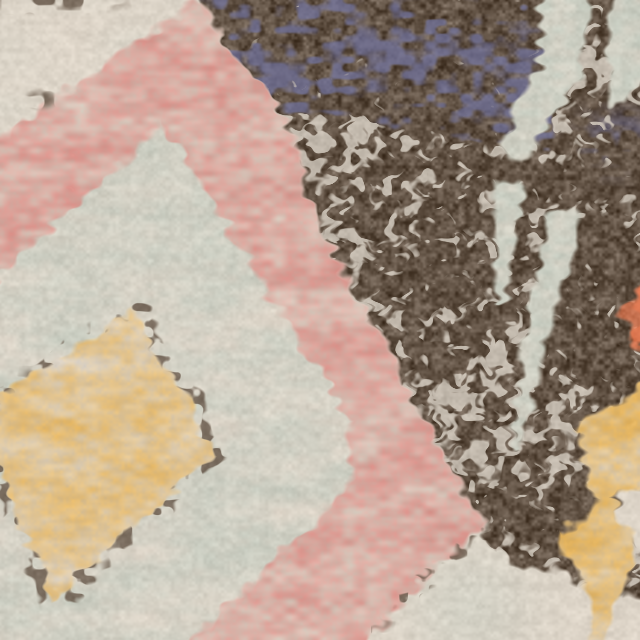
A Shadertoy shader for this texture:

```glsl
// Worn woven rug: a pink chevron frame, a golden diamond and mottled dark wool
#define YARN 115.0
#define SOFT 0.005
#define WOBBLE 0.022
#define CREAM vec3(0.87, 0.835, 0.785)
#define MINT vec3(0.76, 0.79, 0.745)
#define ROSE vec3(0.835, 0.55, 0.52)
#define GOLD vec3(0.885, 0.70, 0.37)
#define UMBER vec3(0.36, 0.30, 0.245)
#define INDIGO vec3(0.43, 0.42, 0.53)
#define EMBER vec3(0.87, 0.47, 0.32)

float hash(vec2 p) {
    return fract(sin(dot(p, vec2(127.1, 311.7))) * 43758.5453);
}

float noise(vec2 p) {
    vec2 i = floor(p), f = fract(p);
    f = f * f * (3.0 - 2.0 * f);
    return mix(mix(hash(i), hash(i + vec2(1, 0)), f.x),
               mix(hash(i + vec2(0, 1)), hash(i + vec2(1, 1)), f.x), f.y);
}

float cover(float d) { return smoothstep(-SOFT, SOFT, d); }

float blob(vec2 p, vec2 c, vec2 r) {
    vec2 q = (p - c) / r;
    return exp(-dot(q, q));
}

// Signed distances below are positive inside; y runs downwards
float edge(vec2 p, vec2 a, vec2 b) {
    vec2 e = normalize(b - a), q = p - a;
    return e.x * q.y - e.y * q.x;
}

float quad(vec2 p, vec2 a, vec2 b, vec2 c, vec2 d) {
    return min(min(edge(p, a, b), edge(p, b, c)), min(edge(p, c, d), edge(p, d, a)));
}

float taper(vec2 p, vec2 a, vec2 b, float ra, float rb) {
    vec2 e = b - a;
    float t = clamp(dot(p - a, e) / dot(e, e), 0.0, 1.0);
    return mix(ra, rb, t) - length(p - a - e * t);
}

void mainImage(out vec4 fragColor, in vec2 fragCoord) {
    vec2 uv = fragCoord / iResolution.xy;
    uv.y = 1.0 - uv.y;

    // Yarn grain, tufts, and ragged displacement of every outline
    float grain = noise(uv * YARN) * 0.6 + noise(uv * YARN * 1.9 + 31.0) * 0.4;
    float tuft = noise(uv * vec2(55.0, 85.0) + 7.0);
    float streak = noise(uv * vec2(9.0, 30.0) + 3.0);
    vec2 p = uv + WOBBLE * (vec2(noise(uv * vec2(25.0, 75.0)), noise(uv * 60.0 + 50.0)) - 0.5);

    // Frame outlines
    float rightEdge = 0.85 * (0.312 + 0.535 * p.y + 0.033 * blob(p.yy, vec2(0.18), vec2(0.14)) - p.x);
    float topEdge = 0.83 * (p.y - 0.213 + 0.68 * p.x);
    float lowEdge = 0.7 * (0.82 - 1.04 * (p.x - 0.75) - p.y);
    float outer = min(min(rightEdge, topEdge), lowEdge);
    float inner = min(0.84 * (0.13 + 0.635 * p.y - p.x), 0.547 - p.x);
    inner = min(inner, 0.74 * (p.y - 0.43 + 0.9 * p.x));
    inner = min(inner, 0.71 * (0.745 - 0.98 * (p.x - 0.56) - p.y));

    // Pale ground with faded mint
    vec3 col = mix(CREAM, MINT, 0.22 * cover(0.02 - topEdge) * streak);
    col = mix(col, MINT, 0.4 * blob(uv, vec2(0.73, 0.95), vec2(0.1)));

    // Dark wool with mottled wear
    float floorLine = 0.855 + 0.33 * (p.x - 0.75);
    float dark = cover(min(-rightEdge, floorLine - p.y)) * cover(topEdge + 0.02);
    float seam = 0.17 + 0.15 * (p.x - 0.45);
    float blue = cover(min(seam - p.y, 0.87 - p.x));
    float blueSide = blob(uv, vec2(0.97, 0.22), vec2(0.055, 0.04));
    float solid = blob(uv, vec2(0.97, 0.41), vec2(0.09, 0.07))
                + blob(uv, vec2(0.93, 0.55), vec2(0.06, 0.05))
                + blob(uv, vec2(0.92, 0.28), vec2(0.15, 0.03))
                + blob(uv, vec2(0.83, 0.82), vec2(0.09, 0.05))
                + 0.4 * blob(uv, vec2(0.68, 0.42), vec2(0.09, 0.16)) + blueSide;
    float worn = blob(uv, vec2(0.52, 0.25), vec2(0.09, 0.12))
               + blob(uv, vec2(0.75, 0.66), vec2(0.14, 0.1))
               + 1.2 * blob(vec2(p.y - seam), vec2(0.012), vec2(0.012));
    float wool = noise(p * 72.0 + 11.0) * 0.65 + noise(p * 125.0 + 5.0) * 0.35;
    float limit = 0.55 + 0.3 * min(solid, 1.0) - 0.09 * worn + 0.3 * blue;
    float fleck = smoothstep(-0.04, 0.13, wool - limit);
    vec3 pile = UMBER + 0.26 * (grain - 0.42);
    pile = mix(pile, INDIGO, max(blue, blueSide) * smoothstep(0.48, 0.8, tuft * 0.7 + streak * 0.4));
    col = mix(col, mix(pile, CREAM * 0.94, fleck * 0.88), dark);

    // Mint strokes crossing the dark wool
    float mint = taper(p, vec2(0.885, -0.02), vec2(0.875, 0.11), 0.042, 0.03);
    mint = max(mint, taper(p, vec2(0.872, 0.11), vec2(0.81, 0.225), 0.03, 0.027));
    mint = max(mint, taper(p, vec2(1.0, 0.03), vec2(0.965, 0.15), 0.055, 0.015));
    mint = max(mint, taper(p, vec2(0.797, 0.30), vec2(0.779, 0.47), 0.022, 0.007));
    mint = max(mint, taper(p, vec2(0.878, 0.352), vec2(0.803, 0.70), 0.026, 0.006));
    col = mix(col, mix(MINT, CREAM, 0.15 + 0.5 * tuft), cover(mint));

    // Pink frame and its faded field
    float dye = 0.24 + 0.4 * streak + 0.5 * (tuft - 0.5) + 0.5 * (grain - 0.5);
    col = mix(col, mix(CREAM, ROSE, clamp(dye + 0.1, 0.0, 1.0)), cover(outer));
    float fade = clamp(0.1 + 0.6 * streak + 0.3 * (tuft - 0.5), 0.0, 1.0);
    col = mix(col, mix(CREAM, MINT, fade), cover(inner));

    // Golden shapes
    float diamond = quad(p, vec2(0.21, 0.485), vec2(0.335, 0.705), vec2(0.085, 0.94), vec2(-0.04, 0.65));
    float lower = quad(p, vec2(0.955, 0.765), vec2(1.0, 0.88), vec2(0.94, 0.97), vec2(0.87, 0.835));
    float upper = quad(p, vec2(1.03, 0.59), vec2(1.03, 0.745), vec2(0.935, 0.79), vec2(0.895, 0.67));
    float stem = taper(p, vec2(0.94, 0.92), vec2(0.935, 1.02), 0.02, 0.015);
    float side = max(max(lower, upper), stem);
    col = mix(col, CREAM, cover(0.035 - length((p - vec2(1.0, 0.805)) * vec2(1.0, 0.7))));
    float gild = 0.15 + 0.65 * streak + 0.45 * (tuft - 0.5) + 0.4 * (grain - 0.5);
    gild += 0.2 * cover(side);
    col = mix(col, mix(CREAM, GOLD, clamp(gild, 0.0, 1.0)), cover(max(diamond, side)));
    col = mix(col, EMBER, cover(taper(p, vec2(1.01, 0.46), vec2(1.01, 0.53), 0.012, 0.02)));
    col = mix(col, EMBER, cover(0.028 - length(p - vec2(1.0, 0.495))) * 0.8);

    // Stray dark knots along the diamond, the frame tip and the corner
    float rim = exp(-pow((diamond + 0.008) / 0.011, 2.0));
    rim = max(rim, 0.8 * exp(-pow(lowEdge / 0.012, 2.0)) * step(0.58, uv.x));
    rim = max(rim, 0.85 * blob(uv, vec2(0.08, 0.0), vec2(0.15, 0.025)));
    rim = max(rim, 0.8 * blob(uv, vec2(0.065, 0.155), vec2(0.03, 0.02)));
    float knot = smoothstep(0.5, 0.68, noise(uv * vec2(65.0, 75.0) + 90.0));
    col = mix(col, UMBER + 0.06, knot * smoothstep(0.25, 0.75, rim) * 0.85);

    // Overall weave shading
    col += 0.09 * (grain - 0.5) + 0.03 * (noise(uv * vec2(30.0, 140.0)) - 0.5);
    fragColor = vec4(clamp(col, 0.0, 1.0), 1.0);
}
```
